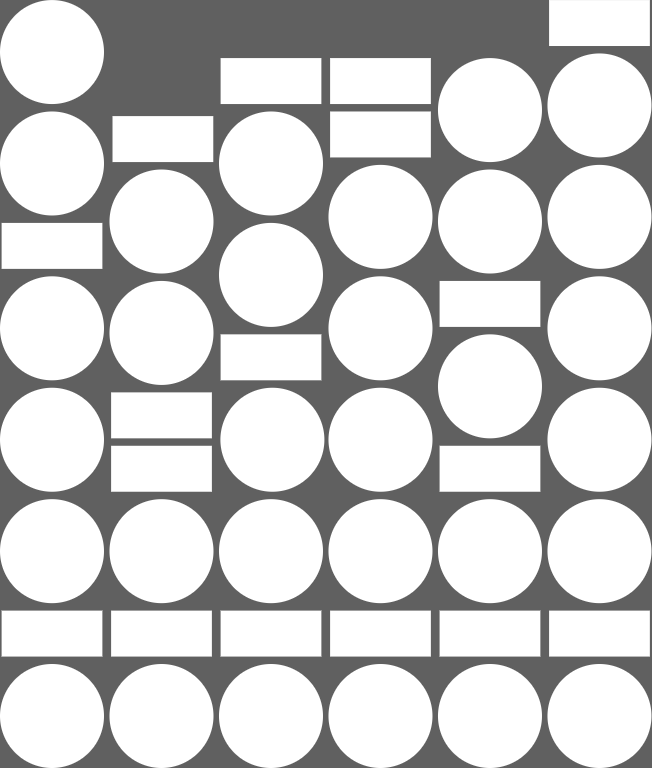
This pattern is drawn by a Shadertoy shader. Its source:

```glsl
float discDistance(vec2 p) {
    return length(p) - 0.5;
}

float boxDistance(vec2 p, vec2 halfSize) {
    vec2 d = abs(p) - halfSize;
    return length(max(d, 0.0)) + min(max(d.x, d.y), 0.0);
}

void mainImage(out vec4 fragColor, in vec2 fragCoord) {
    // One unit is a disc diameter
    float unitsHigh = 7.385;
    float pixel = unitsHigh / iResolution.y;
    vec2 p = fragCoord * pixel;

    // Each bit, from the bottom up, selects a disc (1) or a bar (0)
    int stacks[6] = int[6](221, 101, 109, 61, 213, 125);
    float pitch = 1.0529;
    int column = clamp(int(floor((p.x + 0.026) / pitch)), 0, 5);
    float x = p.x - 0.5 - pitch * float(column);

    // Pile the pieces with a constant gap
    float nearest = 10.0;
    float base = 0.0;
    for (int i = 0; i < 8; i++) {
        bool isDisc = ((stacks[column] >> i) & 1) == 1;
        float height = isDisc ? 1.0 : 0.442;
        bool shifted = (column == 1 && i == 7) || (column == 2 && i == 3);
        vec2 q = vec2(x - (shifted ? 0.0135 : 0.0), p.y - base - 0.5 * height);
        float d = isDisc ? discDistance(q) : boxDistance(q, vec2(0.4845, 0.221));
        nearest = min(nearest, d);
        base += height + 0.0715;
    }

    // White pieces on grey
    float coverage = clamp(0.5 - nearest / pixel, 0.0, 1.0);
    vec3 grey = vec3(0.378);
    vec3 white = vec3(1.0);
    fragColor = vec4(mix(grey, white, coverage), 1.0);
}
```
